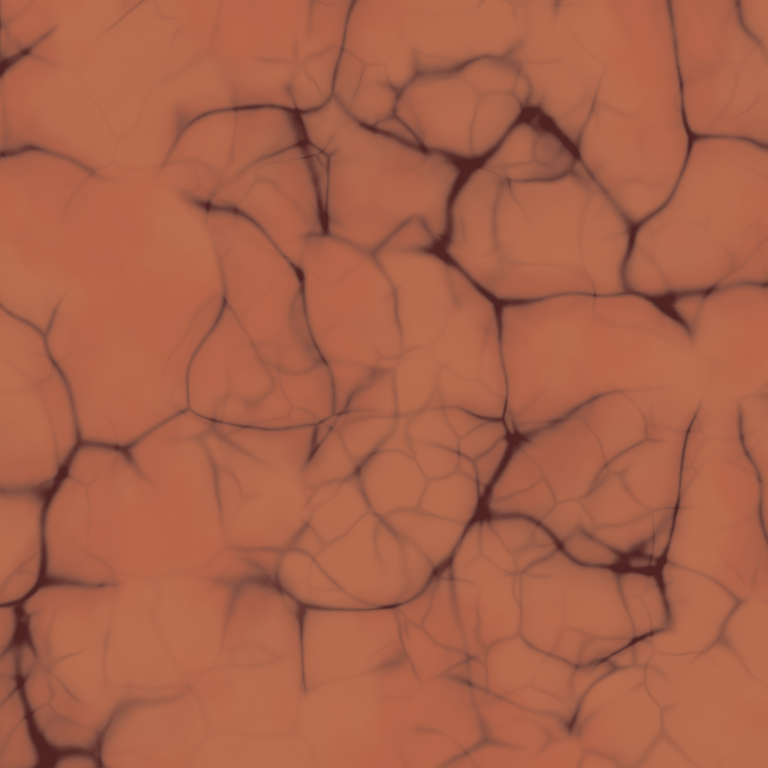
Give the GLSL for this texture, as a WebGL 1 fragment shader.

```glsl
precision highp float;
// Draws terracotta tissue crossed by a web of dark, smoky filaments and knots.
uniform vec2 u_resolution;

const vec3 CLAY = vec3(0.725, 0.425, 0.305);
const vec3 RED_CLAY = vec3(0.715, 0.385, 0.280);
const vec3 SMOKE = vec3(0.500, 0.310, 0.262);
const vec3 KNOT = vec3(0.310, 0.140, 0.135);
const float MAIN_SCALE = 4.7;    // cells across the canvas
const float SIDE_SCALE = 7.6;
const float FINE_SCALE = 13.0;
const float MAIN_WIDTH = 0.022;  // strand half width, in cells
const float SIDE_WIDTH = 0.030;
const float FINE_WIDTH = 0.045;
const float BEND = 0.50;         // slow curving of the strands
const float FRAY = 0.08;         // small kinks in the strands
const float VEIL_REACH = 0.095;  // spread of the smoke, in cells
const float VEIL_AMOUNT = 0.62;

vec2 hash2(vec2 p) {
  vec3 h = fract(p.xyx * vec3(0.1031, 0.1030, 0.0973));
  h += dot(h, h.yzx + 33.33);
  return fract((h.xx + h.yz) * h.zy);
}

vec2 noise2(vec2 p) {
  vec2 cell = floor(p);
  vec2 f = fract(p);
  vec2 u = f * f * f * (f * (f * 6.0 - 15.0) + 10.0);
  vec2 low = mix(hash2(cell), hash2(cell + vec2(1.0, 0.0)), u.x);
  vec2 high = mix(hash2(cell + vec2(0.0, 1.0)), hash2(cell + 1.0), u.x);
  return mix(low, high, u.y);
}

float fbm(vec2 p) {
  float sum = 0.0;
  float gain = 0.533;
  for (int i = 0; i < 4; i++) {
    sum += gain * noise2(p).x;
    p = mat2(1.6, 1.2, -1.2, 1.6) * p + 7.3;
    gain *= 0.5;
  }
  return sum;
}

// Closeness to cell borders (x) and to cell corners (y); zero on them.
vec2 cellWeb(vec2 p) {
  vec2 home = floor(p);
  vec3 nearest = vec3(9.0);
  for (int j = -2; j <= 2; j++) {
    for (int i = -2; i <= 2; i++) {
      vec2 cell = home + vec2(float(i), float(j));
      float d = distance(p, cell + 0.05 + 0.9 * hash2(cell));
      if (d < nearest.x) nearest = vec3(d, nearest.xy);
      else if (d < nearest.y) nearest = vec3(nearest.x, d, nearest.y);
      else nearest.z = min(nearest.z, d);
    }
  }
  return vec2(0.5 * (nearest.y - nearest.x), nearest.z - nearest.x);
}

// One net of strands: x is the thin core, y the smoke, z the knots.
vec3 strands(vec2 uv, float scale, float width, float seed) {
  vec2 p = uv * scale + seed;
  p += BEND * (noise2(p * 1.2) - 0.5) + FRAY * (noise2(p * 4.0 + 5.0) - 0.5);
  vec2 web = cellWeb(p);
  vec2 vary = noise2(p * 1.4 + 31.0);
  float presence = smoothstep(0.25, 0.62, vary.x);
  float corner = exp(-web.y * 6.0) * smoothstep(0.25, 0.8, vary.y);
  float thick = width * (0.55 + 0.6 * vary.y + 1.6 * corner);
  float core = exp(-web.x * web.x / (thick * thick));
  float veil = exp(-web.x / (VEIL_REACH * (0.6 + 0.8 * vary.y)));
  return vec3(core, veil, core * corner) * presence;
}

void main() {
  vec2 uv = gl_FragCoord.xy / u_resolution.y;

  vec3 mainNet = strands(uv, MAIN_SCALE, MAIN_WIDTH, 17.0);
  vec3 sideNet = strands(uv, SIDE_SCALE, SIDE_WIDTH, 53.0);
  vec3 fineNet = strands(uv, FINE_SCALE, FINE_WIDTH, 91.0);

  // Patches decide where the smaller nets gather.
  float patches = smoothstep(0.38, 0.66, fbm(uv * 5.0 + 40.0));
  float grain = fbm(uv * 22.0 + 12.0);
  float gather = max(patches, 0.7 * mainNet.y);

  // Soft sheets with faint folds inside them.
  float veil = mainNet.y * (0.45 + 0.55 * patches) + 0.55 * sideNet.y * gather
             + 0.25 * fineNet.y * gather;
  float fold = 1.0 - abs(2.0 * fbm(uv * 11.0 + 70.0) - 1.0);
  fold = smoothstep(0.82, 1.0, fold);
  float smoke = VEIL_AMOUNT * veil * (0.45 + 0.75 * grain + 0.25 * fold);

  // Thin cores, darkest where strands meet.
  float lines = 0.62 * mainNet.x + 0.42 * sideNet.x * (0.25 + 0.75 * gather)
              + 0.24 * fineNet.x * gather;
  float knots = 1.1 * mainNet.z + 0.6 * sideNet.z * gather;
  float depth = smoke + lines * (0.65 + 0.5 * grain) + knots;

  // Ground mottling, redder beside the strands.
  float mottle = fbm(uv * 7.0 + 3.0);
  float redness = smoothstep(0.40, 0.68, mottle + 0.35 * veil);
  vec3 color = mix(CLAY, RED_CLAY, 0.75 * redness);
  color *= 0.985 + 0.03 * fbm(uv * 16.0 + 24.0);
  color = mix(color, SMOKE, min(depth, 1.0));
  color = mix(color, KNOT, smoothstep(0.75, 1.75, depth));
  gl_FragColor = vec4(color, 1.0);
}
```
